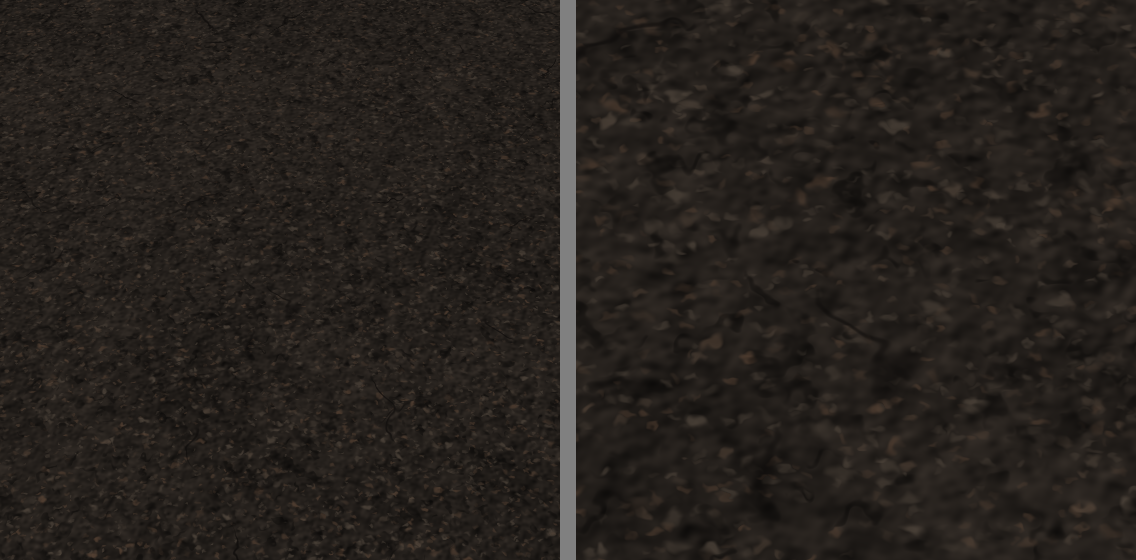
Left, the full canvas; right, a detail of the centre.
Give the GLSL for this texture, as a WebGL 1 fragment shader.

```glsl
precision highp float;

uniform vec2 u_resolution;

const vec3 SOIL = vec3(0.140, 0.122, 0.107);
const vec3 GREY_GRAIN = vec3(0.325, 0.285, 0.245);
const vec3 BROWN_GRAIN = vec3(0.350, 0.265, 0.205);
const vec3 CRACK_DARK = vec3(0.050, 0.042, 0.038);
const float HORIZON = 2.6;

float hash(vec2 p) {
    vec3 q = fract(p.xyx * 0.1031);
    q += dot(q, q.yzx + 33.33);
    return fract((q.x + q.y) * q.z);
}

vec2 hash2(vec2 p) {
    return vec2(hash(p), hash(p + 57.3));
}

float noise(vec2 p) {
    vec2 cell = floor(p);
    vec2 f = fract(p);
    f = f * f * (3.0 - 2.0 * f);
    float low = mix(hash(cell), hash(cell + vec2(1.0, 0.0)), f.x);
    float high = mix(hash(cell + vec2(0.0, 1.0)), hash(cell + 1.0), f.x);
    return mix(low, high, f.y);
}

vec2 rotate(vec2 p, float angle) {
    float c = cos(angle);
    float s = sin(angle);
    return vec2(c * p.x + s * p.y, c * p.y - s * p.x);
}

// Tilted plane: features shrink and flatten towards the top
vec2 groundPlane(vec2 uv) {
    float depth = HORIZON / (HORIZON - uv.y);
    return vec2(uv.x - 0.5, 1.1 * uv.y) * depth + 7.0;
}

// Rough surface height
float relief(vec2 p) {
    return 0.30 * noise(rotate(p, 0.3) * 42.0)
         + 0.37 * noise(rotate(p, 0.8) * 80.0)
         + 0.33 * noise(rotate(p, 1.2) * 135.0);
}

// Scattered soft elliptic grains: x is coverage, y picks the tint
vec2 grains(vec2 p, float frequency, float share) {
    vec2 q = p * frequency;
    q += 0.6 * vec2(noise(q * 1.9), noise(q * 1.9 + 31.0));
    vec2 cell = floor(q);
    vec2 result = vec2(0.0);
    for (int j = -1; j <= 1; j++) {
        for (int i = -1; i <= 1; i++) {
            vec2 id = cell + vec2(float(i), float(j));
            vec2 rnd = hash2(id + frequency);
            vec2 offset = rotate(q - id - hash2(id + 11.7), (rnd.y - 0.5) * 2.2);
            vec2 radius = mix(vec2(0.42, 0.30), vec2(0.80, 0.48), hash(id + 83.1));
            float body = 1.0 - smoothstep(0.25, 1.15, length(offset / radius));
            float strength = mix(0.25, 1.0, hash(id + 23.9)) * step(rnd.x, share);
            if (body * strength > result.x) {
                result = vec2(body * strength, hash(id + 41.3));
            }
        }
    }
    return result;
}

// Short wandering fissures, one in some of the cells
float cracks(vec2 p, float frequency, float share) {
    vec2 q = p * frequency;
    q += 0.22 * (vec2(noise(q * 4.0), noise(q * 4.0 + 19.0)) - 0.5);
    q += 0.07 * (vec2(noise(q * 15.0), noise(q * 15.0 + 47.0)) - 0.5);
    vec2 cell = floor(q);
    float result = 0.0;
    for (int j = -1; j <= 1; j++) {
        for (int i = -1; i <= 1; i++) {
            vec2 id = cell + vec2(float(i), float(j));
            vec2 rnd = hash2(id + 5.3);
            vec2 offset = rotate(q - id - hash2(id + 71.9), rnd.y * 3.14159);
            float span = mix(0.20, 0.48, hash(id + 13.1));
            float taper = max(0.0, 1.0 - abs(offset.x) / span);
            float line = 1.0 - smoothstep(0.002, 0.022, abs(offset.y));
            float visible = step(rnd.x, share) * smoothstep(0.0, 0.5, taper);
            result = max(result, line * visible * mix(0.4, 1.0, hash(id + 3.7)));
        }
    }
    return result;
}

vec3 addGrains(vec3 color, vec2 grain, float amount) {
    vec3 tint = mix(GREY_GRAIN, BROWN_GRAIN, smoothstep(0.35, 0.75, grain.y));
    return mix(color, tint, grain.x * amount);
}

void main() {
    vec2 uv = gl_FragCoord.xy / u_resolution;
    vec2 p = groundPlane(uv);
    float nearness = mix(1.0, 0.70, uv.y);

    // Mottled soil, lit from the upper left
    float height = relief(p);
    float slope = height - relief(p + vec2(-0.003, 0.004));
    float patches = noise(p * 3.5) + 0.6 * noise(p * 9.0) - 0.8;
    float shade = 1.0 + 0.85 * (height - 0.5) + 0.60 * slope + 0.19 * patches;
    vec3 color = SOIL * shade;

    // Small dense grains, then larger sparse ones
    color = addGrains(color, grains(p, 105.0, 0.24), 0.58 * nearness);
    color = addGrains(color, grains(p + 3.1, 66.0, 0.13), 0.80 * nearness);

    // Ragged pits and fissures
    vec2 ragged = rotate(p, 0.5) * 62.0 + 1.6 * vec2(height, noise(p * 95.0));
    color *= 1.0 - 0.34 * smoothstep(0.66, 0.95, noise(ragged));
    color = mix(color, CRACK_DARK, 0.75 * cracks(p, 4.5, 0.45));

    gl_FragColor = vec4(color, 1.0);
}
```
